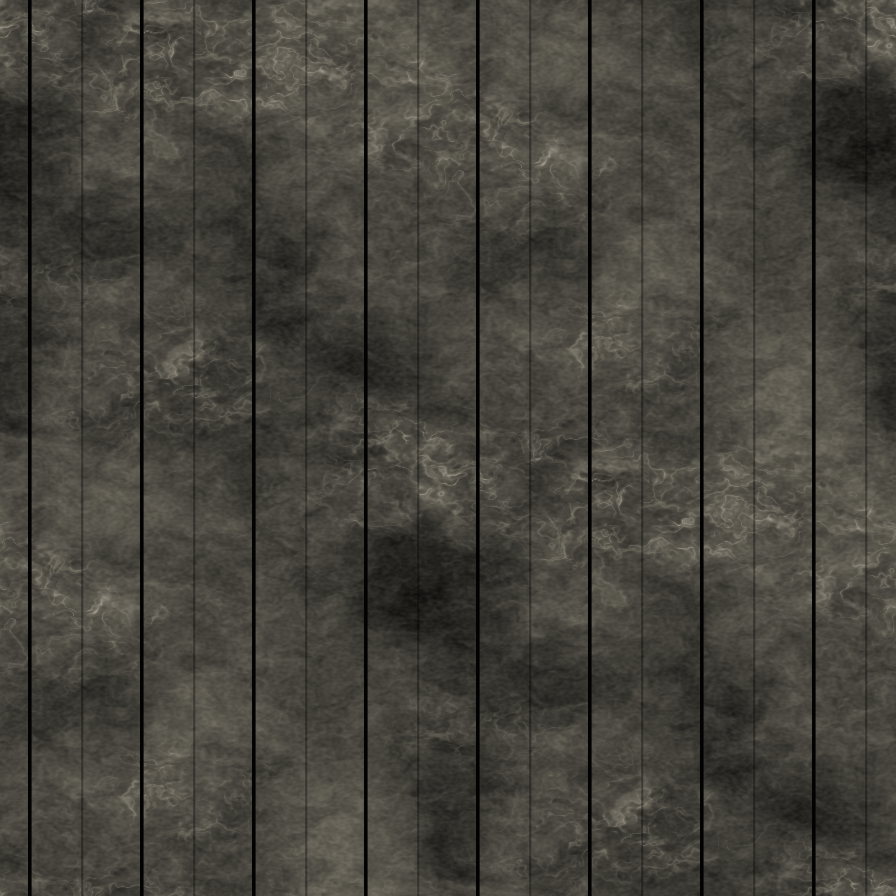
Write a Shadertoy shader that draws this texture.

```glsl
// Dark weathered wall panelling: eight boards with black seams and faint mid grooves.
// Cloudy stains, fibrous grain and pale ragged veins come from gradient noise
// on a half-drop lattice, so the surface repeats after a shift of (0.5, 0.5).

const vec3 STONE_TINT = vec3(1.035, 1.0, 0.895);
const vec3 SEAM_COLOR = vec3(0.010, 0.008, 0.007);
const float BOARDS = 8.0;

// Soft tonal patches: centre, radius, brightness change
const vec4 PATCHES[10] = vec4[10](
    vec4(0.02, 0.82, 0.090, -0.15), vec4(0.50, 0.08, 0.055, -0.12),
    vec4(0.26, 0.49, 0.070, -0.09), vec4(0.28, 0.66, 0.065, -0.09),
    vec4(0.41, 0.61, 0.055, -0.04), vec4(0.89, 0.83, 0.070, -0.08),
    vec4(0.75, 0.83, 0.085, 0.08), vec4(0.90, 0.60, 0.100, 0.07),
    vec4(0.38, 0.92, 0.090, 0.06), vec4(0.10, 0.44, 0.080, 0.05));

// Vein clusters: centre, radius, strength
const vec4 CLUSTERS[9] = vec4[9](
    vec4(0.49, 0.86, 0.070, 1.0), vec4(0.58, 0.79, 0.060, 0.9),
    vec4(0.20, 0.575, 0.065, 1.0), vec4(0.47, 0.470, 0.070, 1.0),
    vec4(0.80, 0.43, 0.085, 0.9), vec4(0.70, 0.62, 0.050, 1.0),
    vec4(0.04, 0.69, 0.055, 0.7), vec4(0.20, 0.91, 0.065, 0.8),
    vec4(0.66, 0.49, 0.060, 0.7));

vec2 hash22(vec2 p) {
    vec3 q = fract(p.xyx * vec3(0.1031, 0.1030, 0.0973));
    q += dot(q, q.yzx + 33.33);
    return fract((q.xx + q.yz) * q.zy);
}

// Gradient at a lattice corner, wrapped with a half-drop repeat (even cell counts)
vec2 cornerGradient(vec2 id, vec2 cells, float seed) {
    float row = floor(id.y / (0.5 * cells.y));
    id -= 0.5 * cells * row;
    id.x = mod(id.x, cells.x);
    float angle = 6.28318 * hash22(id + seed * 17.3).x;
    return vec2(cos(angle), sin(angle));
}

float gradientNoise(vec2 uv, vec2 cells, float seed) {
    vec2 p = uv * cells, id = floor(p), f = p - id;
    vec2 u = f * f * f * (f * (f * 6.0 - 15.0) + 10.0);
    vec2 e = vec2(1.0, 0.0);
    float a = dot(cornerGradient(id, cells, seed), f);
    float b = dot(cornerGradient(id + e.xy, cells, seed), f - e.xy);
    float c = dot(cornerGradient(id + e.yx, cells, seed), f - e.yx);
    float d = dot(cornerGradient(id + e.xx, cells, seed), f - e.xx);
    return mix(mix(a, b, u.x), mix(c, d, u.x), u.y);
}

float fbm(vec2 uv, vec2 cells, float seed, int octaves) {
    float sum = 0.0, amplitude = 1.0;
    for (int i = 0; i < octaves; i++) {
        sum += amplitude * gradientNoise(uv, cells, seed + float(i));
        cells *= 2.0;
        amplitude *= 0.6;
    }
    return sum;
}

vec2 warp(vec2 uv, vec2 cells, float seed, float amount) {
    return uv + amount * vec2(fbm(uv, cells, seed, 4), fbm(uv, cells, seed + 5.0, 4));
}

// Round falloff that repeats on the half-drop lattice
float spot(vec2 uv, vec2 centre, vec2 radius) {
    vec2 d = uv - centre;
    d -= 0.5 * floor(2.0 * d.y + 0.5);
    d.x -= floor(d.x + 0.5);
    d /= radius;
    return exp(-dot(d, d));
}

// Broken filaments with a soft halo along the zero crossings of noise layers
float veins(vec2 uv, float seed) {
    float sum = 0.0;
    vec2 cells = vec2(6.0, 12.0);
    for (int i = 0; i < 5; i++) {
        float s = seed + 7.0 * float(i);
        float level = abs(gradientNoise(uv, cells, s));
        float breaks = smoothstep(-0.2, 0.35, gradientNoise(uv, cells, s + 3.0));
        sum += (exp(-22.0 * level) + 0.25 * exp(-7.0 * level)) * breaks;
        cells += vec2(6.0, 10.0);
    }
    return sum;
}

// Smooth vertical line repeated once per board; offset is a fraction of a board
float boardLine(float x, float offset, float halfWidth, float blur) {
    float d = abs(fract(x * BOARDS - offset + 0.5) - 0.5) / BOARDS;
    return 1.0 - smoothstep(halfWidth - blur, halfWidth + blur, d);
}

void mainImage(out vec4 fragColor, in vec2 fragCoord) {
    vec2 uv = fragCoord / iResolution.xy;
    float pixel = 1.0 / iResolution.x;

    // Clouded base and stains
    vec2 cloudUv = warp(uv, vec2(6.0, 8.0), 11.0, 0.06);
    float tone = 0.252 + 0.10 * fbm(cloudUv, vec2(6.0, 10.0), 2.0, 6);
    for (int i = 0; i < PATCHES.length(); i++)
        tone += PATCHES[i].w * spot(cloudUv, PATCHES[i].xy, PATCHES[i].z * vec2(1.0, 1.15));

    // Horizontal fibres and fine grain
    vec2 fibreUv = warp(uv, vec2(16.0, 20.0), 23.0, 0.02);
    tone += 0.06 * fbm(fibreUv, vec2(30.0, 70.0), 31.0, 3);
    tone += 0.045 * gradientNoise(uv, vec2(170.0, 260.0), 41.0);

    // Ragged veins, strongest inside the clusters
    float cluster = 0.20;
    for (int i = 0; i < CLUSTERS.length(); i++)
        cluster += CLUSTERS[i].w * spot(cloudUv, CLUSTERS[i].xy, CLUSTERS[i].z * vec2(1.4, 0.8));
    vec2 veinUv = warp(uv, vec2(14.0, 20.0), 53.0, 0.032);
    tone += 0.125 * min(cluster, 1.1) * veins(veinUv, 61.0);

    // Board seams and shallow grooves
    vec3 color = STONE_TINT * clamp(tone, 0.05, 0.60);
    color *= 1.0 - 0.36 * boardLine(uv.x, 0.734, 0.0011, 0.8 * pixel);
    color = mix(color, SEAM_COLOR, boardLine(uv.x, 0.266, 0.0020, 0.6 * pixel));
    fragColor = vec4(color, 1.0);
}
```
